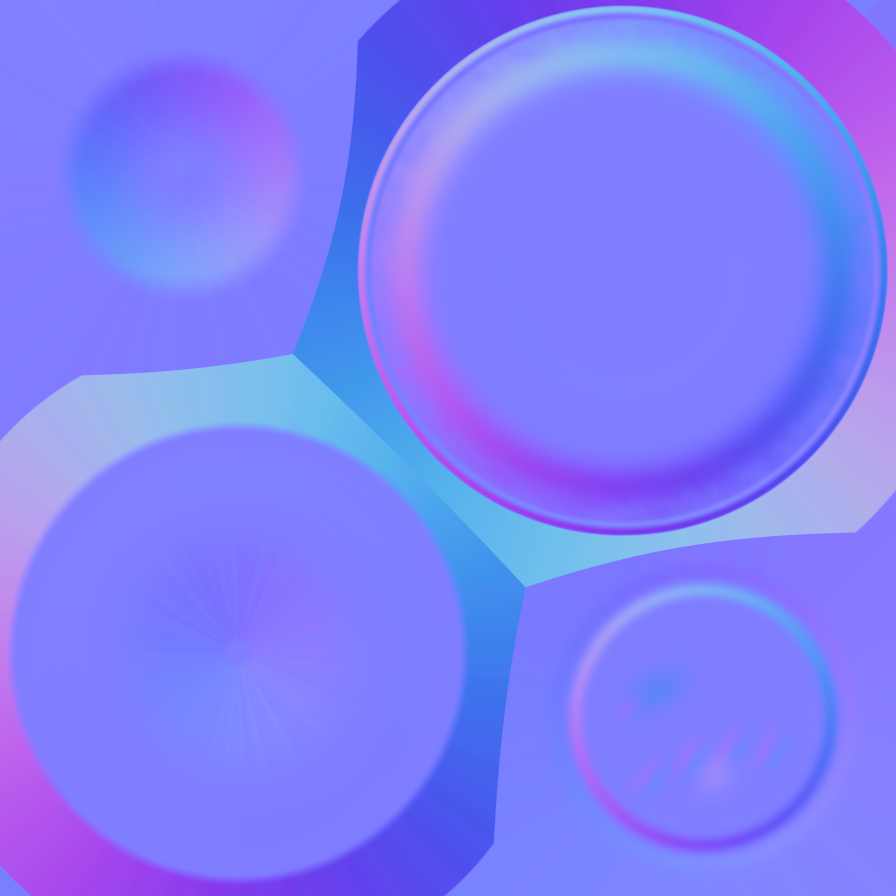
Write a three.js fragment shader that draws this texture map.

```glsl
// Tangent-space normal map of four round studs: rimmed plate, shallow cone, dome and dented button.
// Each stud is a radial slope profile; sloping skirts fill the weighted Voronoi cells between them.
// Tilts are summed as vectors, then packed into colour with green pointing down.
varying vec2 vUv;

float ring(float r, float radius, float width) {
  float d = (r - radius) / width;
  return exp(-d * d);
}

// Unit direction away from a centre.
vec2 outward(vec2 p) {
  return p / max(length(p), 0.0001);
}

// Fine radial streaks from layered sines of whole frequencies.
float streaks(vec2 p) {
  float a = atan(p.y, p.x + 0.00001);
  return (sin(a * 17.0 + 2.0 * sin(a * 5.0)) + sin(a * 41.0 + 1.3)
    + 0.7 * sin(a * 83.0 + 3.0 * sin(a * 7.0))) / 2.7;
}

// Soft uneven mottling from layered sines.
float mottle(vec2 p) {
  float sum = 0.0;
  float gain = 0.5;
  for (int i = 0; i < 4; i++) {
    sum += gain * sin(p.x + 1.7 * sin(p.y)) * sin(p.y + 1.3);
    p = mat2(1.5, 1.1, -1.1, 1.5) * p + 2.1;
    gain *= 0.55;
  }
  return sum;
}

// Rotated soft spot used for the dents.
float spot(vec2 p, vec2 size, float angle) {
  float c = cos(angle);
  float s = sin(angle);
  vec2 q = vec2(c * p.x + s * p.y, c * p.y - s * p.x) / size;
  return exp(-dot(q, q));
}

// Outward slope of the plate: flat middle, wide inner bevel, groove and thin lip.
float plateSlope(float r, vec2 p) {
  float bevel = 0.2 * ring(r, 0.238, 0.022);
  float shelf = 0.075 * smoothstep(0.225, 0.26, r);
  float lip = 0.2 * ring(r, 0.292, 0.0042) - 0.12 * ring(r, 0.2835, 0.0035);
  float wear = 0.05 * mottle(p * 55.0) * ring(r, 0.268, 0.014);
  return 0.008 * ring(r, 0.13, 0.015) - bevel - shelf - lip + wear;
}

// Outward slope of the cone, with streaks fanning from a small flat tip.
float coneSlope(float r, vec2 p) {
  float fan = smoothstep(0.008, 0.022, r) * (1.0 - smoothstep(0.08, 0.165, r));
  return fan * (0.045 + 0.02 * streaks(p)) - 0.012 * ring(r, 0.2, 0.03);
}

float domeSlope(float r) {
  return 0.15 * smoothstep(0.0, 0.115, r) * (1.0 - smoothstep(0.108, 0.147, r));
}

// Button tilt: raised rim, faint outer halo and scattered dents.
vec2 buttonTilt(vec2 p, float r) {
  float slope = 0.035 * ring(r, 0.163, 0.012) - 0.2 * ring(r, 0.1425, 0.009);
  vec2 tilt = outward(p) * slope;
  tilt += vec2(-0.13, -0.02) * spot(p - vec2(-0.052, 0.03), vec2(0.034, 0.021), 0.5);
  tilt += vec2(0.08, 0.03) * spot(p - vec2(-0.085, 0.012), vec2(0.016, 0.009), 0.8);
  tilt += vec2(0.09, -0.04) * spot(p - vec2(0.014, -0.065), vec2(0.025, 0.02), 1.0);
  for (int i = 0; i < 4; i++) {
    float k = float(i);
    vec2 place = vec2(-0.065 + 0.045 * k, -0.065 + 0.028 * k - 0.006 * k * k);
    float pit = spot(p - place, vec2(0.026, 0.009), 0.9 + 0.1 * k);
    float bank = spot(p - place - vec2(0.013, -0.007), vec2(0.023, 0.008), 0.9);
    tilt += vec2(0.07, 0.025) * (pit - bank);
  }
  return tilt;
}

void main() {
  // Stud centres and distances
  vec2 plate = vUv - vec2(0.695, 0.698);
  vec2 cone = vUv - vec2(0.2656, 0.271);
  vec2 dome = vUv - vec2(0.2044, 0.8047);
  vec2 button = vUv - vec2(0.785, 0.199);
  float plateR = length(plate);
  float coneR = length(cone);
  float domeR = length(dome);
  float buttonR = length(button);
  float edge = 0.0015;

  // Skirts: the plate's falls away, the cone's leans in
  float plateGap = plateR - 0.2956;
  float coneGap = coneR - 0.2552;
  float nearCone = smoothstep(-edge, edge, plateGap - coneGap);
  vec2 plateSkirt = outward(plate) * (0.262 + 0.012 * streaks(plate));
  vec2 coneSkirt = -outward(cone) * (0.258 + 0.012 * streaks(cone));
  vec2 tilt = mix(plateSkirt, coneSkirt, nearCone);

  // Flat cells around the small studs and beyond the skirts' reach
  float domeGap = domeR - 0.15;
  float buttonGap = buttonR - 0.172;
  float skirtGap = min(plateGap, coneGap);
  float reach = mix(0.0955, 0.1005, nearCone);
  float flatCell = smoothstep(-edge, edge, skirtGap - min(min(domeGap, buttonGap), reach));
  vec2 domeCell = outward(dome) * (domeSlope(domeR) - 0.012 + 0.008 * streaks(dome));
  vec2 buttonCell = buttonTilt(button, buttonR);
  buttonCell += outward(button) * smoothstep(0.1, 0.17, buttonR) * (0.03 + 0.006 * streaks(button));
  float nearButton = smoothstep(-edge, edge, domeGap - buttonGap);
  tilt = mix(tilt, mix(domeCell, buttonCell, nearButton), flatCell);

  // Large studs over the skirts
  tilt = mix(outward(cone) * coneSlope(coneR, cone), tilt, smoothstep(0.246, 0.261, coneR));
  tilt = mix(outward(plate) * plateSlope(plateR, plate), tilt, smoothstep(-edge, edge, plateGap));

  // Pack the normal
  float height = sqrt(max(0.0, 1.0 - 4.0 * dot(tilt, tilt)));
  gl_FragColor = vec4(0.5 + tilt.x, 0.493 - tilt.y, 0.5 + 0.5 * height, 1.0);
}
```
